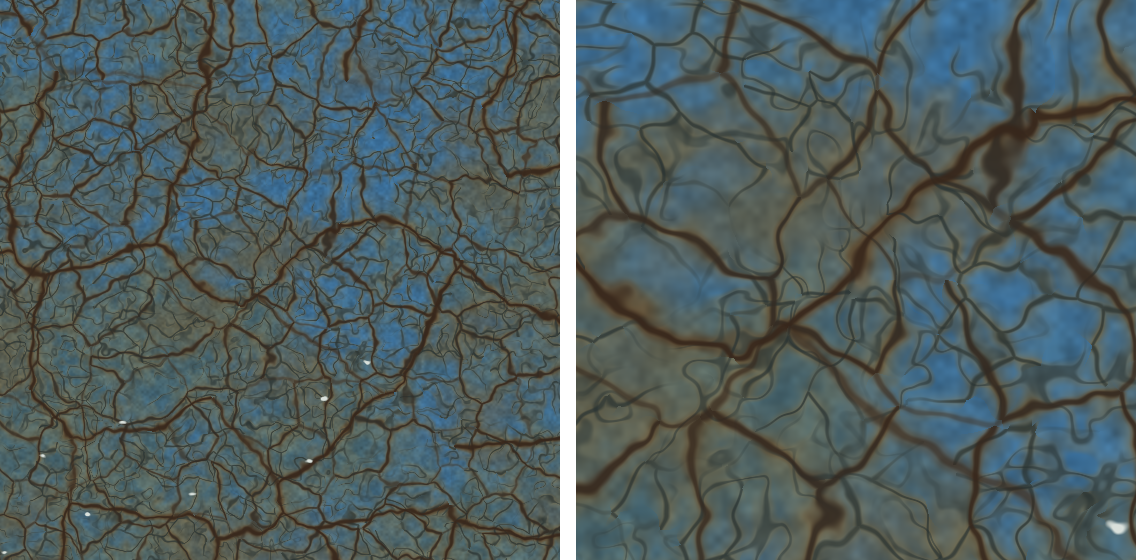
Left: the whole. Right: its middle third, enlarged.
This texture is drawn by a Shadertoy shader. Its source:

```glsl
// Palette
const vec3 BLUE = vec3(0.225, 0.435, 0.610);
const vec3 SLATE = vec3(0.260, 0.385, 0.430);
const vec3 VERDIGRIS = vec3(0.345, 0.430, 0.420);
const vec3 OCHRE = vec3(0.415, 0.390, 0.290);
const vec3 RUST = vec3(0.325, 0.245, 0.160);
const vec3 CRACK_BROWN = vec3(0.215, 0.150, 0.105);
const vec3 CRACK_INK = vec3(0.150, 0.195, 0.200);
const vec3 FLECK = vec3(0.85, 0.88, 0.86);

// Cells across the canvas, and crack half widths in canvas units
const float LARGE_CELLS = 4.0;
const float MEDIUM_CELLS = 11.5;
const float FINE_CELLS = 27.0;
const float LARGE_WIDTH = 0.0027;
const float MEDIUM_WIDTH = 0.0017;
const float FINE_WIDTH = 0.0012;
const float CREASE_FREQ = 64.0;
const float CREASE_WIDTH = 0.055;
const float GRAIN = 0.20;
const float FLECK_CELLS = 30.0;
const float FLECK_SHARE = 0.014;

float hash(vec2 p) {
    return fract(sin(dot(p, vec2(127.1, 311.7))) * 43758.5453);
}

vec2 hash2(vec2 p) {
    return vec2(hash(p), hash(p + 57.3));
}

float noise(vec2 p) {
    vec2 i = floor(p), f = fract(p);
    f = f * f * (3.0 - 2.0 * f);
    return mix(mix(hash(i), hash(i + vec2(1, 0)), f.x),
               mix(hash(i + vec2(0, 1)), hash(i + vec2(1, 1)), f.x), f.y);
}

float fbm(vec2 p) {
    float sum = 0.0, amp = 0.5;
    for (int i = 0; i < 4; i++) {
        sum += amp * noise(p);
        p = mat2(1.6, 1.2, -1.2, 1.6) * p + 7.1;
        amp *= 0.5;
    }
    return sum / 0.9375;
}

vec2 warp(vec2 p, float freq) {
    return vec2(noise(p * freq), noise(p * freq + 31.7)) - 0.5;
}

// Distance to the nearest cell border in canvas units, and a random value per border
vec2 cellBorder(vec2 p, float cells) {
    p *= cells;
    vec2 home = floor(p), nearest = vec2(0.0), toNearest = vec2(0.0);
    float best = 1e3;
    for (int y = -1; y <= 1; y++)
    for (int x = -1; x <= 1; x++) {
        vec2 id = home + vec2(x, y);
        vec2 r = id + hash2(id) - p;
        if (dot(r, r) < best) { best = dot(r, r); toNearest = r; nearest = id; }
    }
    vec2 border = vec2(1e3, 0.0);
    for (int y = -2; y <= 2; y++)
    for (int x = -2; x <= 2; x++) {
        vec2 id = nearest + vec2(x, y);
        if (x == 0 && y == 0) continue;
        vec2 r = id + hash2(id) - p;
        float d = dot(0.5 * (toNearest + r), normalize(r - toNearest));
        if (d < border.x) border = vec2(d, hash(id + nearest + 0.5));
    }
    return vec2(border.x / cells, border.y);
}

float line(float d, float width) {
    return 1.0 - smoothstep(width * 0.3, width * 1.5 + 0.5 / iResolution.y, d);
}

void mainImage(out vec4 fragColor, in vec2 fragCoord) {
    vec2 uv = fragCoord / iResolution.y;
    vec2 bent = uv + 0.040 * warp(uv, 9.0) + 0.018 * warp(uv, 28.0) + 0.008 * warp(uv, 75.0);

    // Crack networks at three sizes
    vec2 large = cellBorder(bent + 3.7, LARGE_CELLS);
    vec2 medium = cellBorder(bent + 8.2, MEDIUM_CELLS);
    vec2 fine = cellBorder(bent + 0.010 * warp(uv, 55.0) + 1.4, FINE_CELLS);
    float wear = 0.6 + 0.8 * noise(uv * 26.0);
    float largeOn = smoothstep(0.05, 0.35, large.y);
    float mediumOn = 0.35 + 0.65 * smoothstep(0.05, 0.60, medium.y);
    float fineOn = smoothstep(0.10, 0.55, fine.y) * smoothstep(0.15, 0.50, noise(uv * 15.0 + 4.0));

    // Blue paint, weathered towards the bottom
    float age = fbm(uv * 5.0 + 12.0) + 0.50 * (fbm(uv * 26.0) - 0.5);
    float blue = smoothstep(0.22, 0.82, age + 0.30 * (uv.y - 0.50));
    vec3 color = mix(VERDIGRIS, SLATE, smoothstep(0.35, 0.65, fbm(uv * 34.0 + 5.0)));
    color = mix(color, BLUE, blue);
    float stain = smoothstep(0.46, 0.74, fbm(uv * vec2(6.0, 9.0) + 41.0) + 0.10 * (0.5 - uv.y));
    color = mix(color, mix(OCHRE, RUST, 0.4), 0.50 * stain);

    // Ochre and rust bleeding from the cracks
    float blotch = 0.40 + 0.9 * noise(uv * 60.0 + 9.0);
    float bleed = max(0.90 * mediumOn * exp(-medium.x / 0.0080), 0.80 * fineOn * exp(-fine.x / 0.0050));
    bleed = max(bleed, largeOn * exp(-large.x / 0.0110));
    color = mix(color, OCHRE, clamp(bleed * blotch * 1.25, 0.0, 1.0));
    color = mix(color, RUST, 0.75 * largeOn * line(large.x, LARGE_WIDTH * 2.2));
    color = mix(color, RUST, 0.55 * mediumOn * line(medium.x, MEDIUM_WIDTH * 1.9));

    // Curly creases with ochre lips, and fine grain
    float crease = abs(noise(bent * CREASE_FREQ + 17.0) - 0.5);
    float creaseOn = smoothstep(0.25, 0.70, noise(uv * 32.0 + 2.0));
    color = mix(color, OCHRE, 0.45 * creaseOn * line(crease, CREASE_WIDTH * 3.0));
    color = mix(color, CRACK_INK, 0.50 * creaseOn * line(crease, CREASE_WIDTH));
    float grain = noise(uv * 110.0) + 0.7 * noise(uv * 220.0 + 3.0) - 0.85;
    color *= 1.0 + GRAIN * grain;

    // Dark crack cores
    color = mix(color, CRACK_INK, 0.70 * fineOn * line(fine.x, FINE_WIDTH * wear));
    vec3 core = mix(CRACK_INK, CRACK_BROWN, 0.4 + 0.6 * noise(uv * 16.0));
    color = mix(color, core, 0.85 * mediumOn * line(medium.x, MEDIUM_WIDTH * wear));
    color = mix(color, CRACK_BROWN, 0.9 * largeOn * line(large.x, LARGE_WIDTH * wear));

    // Sparse pale chips
    vec2 chip = floor(uv * FLECK_CELLS);
    vec2 offset = (fract(uv * FLECK_CELLS) - 0.3 - 0.4 * hash2(chip)) * vec2(0.6, 1.0);
    float chipOn = step(hash(chip + 91.0), FLECK_SHARE) * step(uv.y, 0.4);
    float ragged = length(offset) + 0.12 * (noise(uv * 160.0) - 0.5);
    color = mix(color, FLECK, chipOn * (1.0 - smoothstep(0.03, 0.13, ragged)));

    fragColor = vec4(color, 1.0);
}
```
